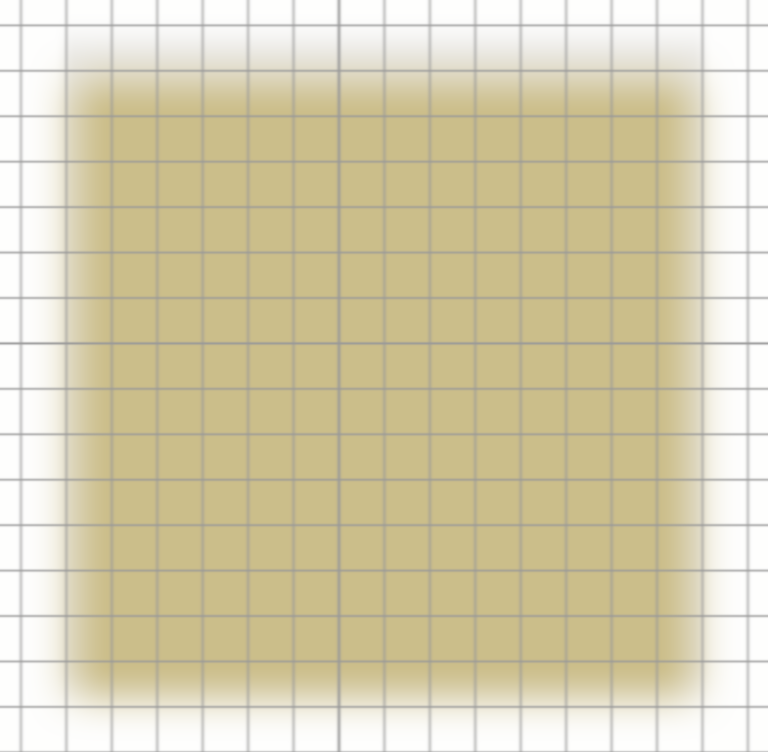
Reproduce this background procedurally as a Shadertoy shader.

```glsl
// A soft-edged sand-coloured square on white paper under a thin grey grid.
// Smoothstep ramps on each axis multiply into the square and its pale haze;
// a repeated distance gives the grid, with two stronger axis lines.

const vec3 PAPER = vec3(0.995, 0.995, 0.992);
const vec3 HAZE  = vec3(0.925, 0.922, 0.915);
const vec3 SAND  = vec3(0.798, 0.744, 0.540);
const vec3 LINE  = vec3(0.600, 0.600, 0.600);

const vec2  AXES = vec2(0.4414, 0.5320);    // crossing of the strong lines
const float CELL = 0.05916;                 // grid spacing
const vec2  LINE_WIDTH = vec2(0.0027, 0.0018);
const vec2  LINE_ALPHA = vec2(0.46, 0.68);  // vertical, horizontal
const vec2  AXIS_BOOST = vec2(0.26, 0.20);

// Coverage of a box whose sides ramp from outer to inner limits
float softBox(vec2 p, vec2 outerLow, vec2 innerLow, vec2 innerHigh, vec2 outerHigh) {
    vec2 rise = smoothstep(outerLow, innerLow, p);
    vec2 fall = 1.0 - smoothstep(innerHigh, outerHigh, p);
    return rise.x * rise.y * fall.x * fall.y;
}

// Bell-shaped line profile, one per axis
vec2 lineProfile(vec2 dist, vec2 width) {
    vec2 d = dist / width;
    return exp(-d * d);
}

// Opacity of the vertical (x) and horizontal (y) grid lines
vec2 gridAlpha(vec2 p, float cell, vec2 width) {
    vec2 toLine = (fract(p / cell + 0.5) - 0.5) * cell;
    return lineProfile(toLine, width) * LINE_ALPHA
         + lineProfile(p, width) * AXIS_BOOST;
}

void mainImage(out vec4 fragColor, in vec2 fragCoord) {
    vec2 p = fragCoord / iResolution.x;

    // Grey haze, seen mainly above the square
    float haze = softBox(p, vec2(0.070, 0.040), vec2(0.098, 0.130),
                            vec2(0.902, 0.895), vec2(0.930, 0.965));
    vec3 color = mix(PAPER, HAZE, haze);

    // Sand square with long, gentle tails
    float square = softBox(p, vec2(0.0195, 0.002), vec2(0.146, 0.117),
                              vec2(0.854, 0.827), vec2(0.977, 0.9505));
    color = mix(color, SAND, pow(square, 1.6));

    // Grid on top, never thinner than a pixel
    vec2 width = max(LINE_WIDTH, vec2(0.7 / iResolution.x));
    vec2 alpha = gridAlpha(p - AXES, CELL, width);
    color = mix(color, LINE, alpha.x);
    color = mix(color, LINE, alpha.y);

    fragColor = vec4(color, 1.0);
}
```
